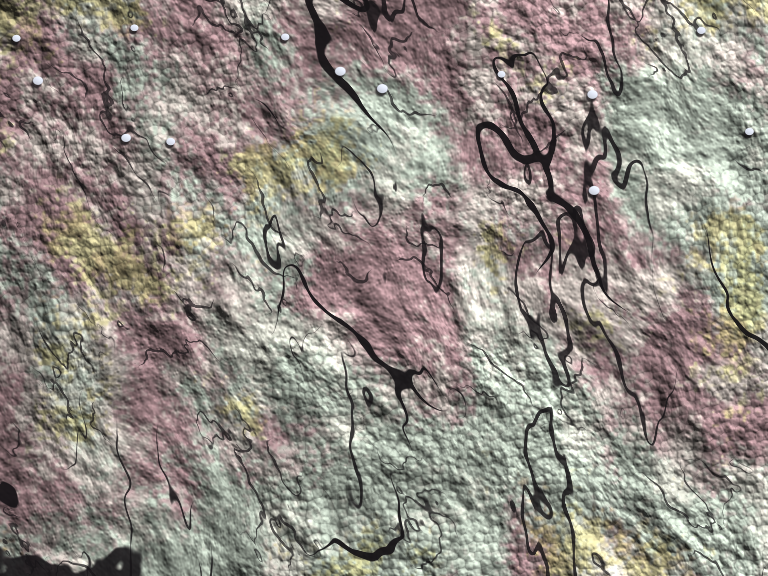
This texture is drawn by a Shadertoy shader. Its source:

```glsl
// Weathered rock face: plum and grey-green stone with lichen, cracks and small shells.
// Layered noise gives muted colours and a rough, pebbly height field lit from the
// upper right; thin cracks follow noise contours stretched along a diagonal grain.

#define PLUM    vec3(0.52, 0.425, 0.435)
#define GREEN   vec3(0.59, 0.625, 0.58)
#define CRUST   vec3(0.72, 0.71, 0.67)
#define LICHEN  vec3(0.64, 0.62, 0.40)
#define SHADOW  vec3(0.09, 0.08, 0.09)
#define SHELL   vec3(0.88, 0.90, 0.95)
#define GRAIN   vec2(0.57, -0.82)
#define LIGHT   vec2(0.50, 0.86)
#define RELIEF  0.085
#define PEBBLES 68.0
#define CRACK   0.0058

float hash(vec2 p) {
    return fract(sin(dot(p, vec2(127.1, 311.7))) * 43758.5453);
}

float noise(vec2 p) {
    vec2 i = floor(p), f = fract(p);
    f = f * f * (3.0 - 2.0 * f);
    return mix(mix(hash(i), hash(i + vec2(1, 0)), f.x),
               mix(hash(i + vec2(0, 1)), hash(i + vec2(1, 1)), f.x), f.y);
}

float fbm(vec2 p, int octaves) {
    float sum = 0.0, amp = 0.5;
    for (int i = 0; i < octaves; i++) {
        sum += amp * noise(p);
        p = mat2(1.6, 1.2, -1.2, 1.6) * p + 17.3;
        amp *= 0.5;
    }
    return sum;
}

// Distance to the nearest scattered point, in cells
float pebbleDistance(vec2 p) {
    vec2 cell = floor(p);
    float nearest = 2.0;
    for (int y = -1; y <= 1; y++)
    for (int x = -1; x <= 1; x++) {
        vec2 c = cell + vec2(x, y);
        vec2 site = c + 0.1 + 0.8 * vec2(hash(c), hash(c + 41.7));
        nearest = min(nearest, length(p - site));
    }
    return nearest;
}

float segmentDistance(vec2 p, vec2 a, vec2 b) {
    vec2 d = b - a;
    return length(p - a - d * clamp(dot(p - a, d) / dot(d, d), 0.0, 1.0));
}

// Bent coordinates: x runs along the grain, y across it
vec2 grainSpace(vec2 p) {
    p += 0.09 * vec2(fbm(p * 4.0, 3), fbm(p * 4.0 + 31.0, 3));
    return vec2(dot(p, GRAIN), dot(p, vec2(-GRAIN.y, GRAIN.x)));
}

float roughness(vec2 p) {
    return smoothstep(0.34, 0.52, fbm(p * 3.5 + 8.0, 3));
}

float height(vec2 p) {
    vec2 g = grainSpace(p);
    float h = 0.40 * fbm(g * vec2(13.0, 18.0), 5) + 0.30 * fbm(g * vec2(4.0, 7.0) + 5.0, 2);
    return h - 0.034 * roughness(p) * pebbleDistance(p * PEBBLES);
}

// Tapering breaks along noise contours; width is in canvas units
float cracks(vec2 g, vec2 scale, float width) {
    vec2 e = vec2(0.002, 0.0);
    float n = fbm(g * scale, 4);
    vec2 slope = vec2(fbm((g + e.xy) * scale, 4), fbm((g + e.yx) * scale, 4)) - n;
    float d = abs(n - 0.47) / max(length(slope) / e.x, 0.25 * scale.y);
    float w = width * smoothstep(0.42, 0.85, noise(g * scale * 0.9 + 63.0));
    w *= 0.5 + noise(g * 45.0);
    return smoothstep(0.0, 0.0012, w) * (1.0 - smoothstep(w - 0.001, w + 0.001, d));
}

void mainImage(out vec4 fragColor, in vec2 fragCoord) {
    vec2 p = fragCoord / iResolution.y;
    vec2 g = grainSpace(p);
    float speckle = noise(p * 130.0) - 0.5;

    // Stone colours: plum on the left and in a diagonal wedge
    float wedge = 1.0 - smoothstep(0.02, 0.17, segmentDistance(p, vec2(0.72, 0.95), vec2(1.08, 0.30)));
    float plum = fbm(g * vec2(3.6, 5.5) + 3.0, 6) + 0.14 * wedge + 0.13 * (0.66 - p.x) + 0.14 * speckle;
    vec3 color = mix(GREEN, PLUM, smoothstep(0.38, 0.56, plum));
    float crust = fbm(p * 12.0 + 50.0, 5) + 0.25 * speckle;
    color = mix(color, CRUST, 0.7 * smoothstep(0.44, 0.68, crust));
    float lichen = fbm(p * 7.0 + 90.0, 5) + 0.2 * speckle;
    color = mix(color, LICHEN, 0.6 * smoothstep(0.58, 0.74, lichen));

    // Broad tone and lit relief, with dark gaps between pebbles
    color *= mix(0.91, 1.08, smoothstep(0.1, 1.2, p.x + 0.3 * p.y));
    color *= 0.82 + 0.38 * fbm(g * vec2(4.0, 7.0) + 77.0, 4);
    float reach = 0.003;
    float slope = (height(p) - height(p + LIGHT * reach)) / reach;
    color *= clamp(1.03 + RELIEF * slope, 0.25, 1.5);
    color *= 1.0 - 0.3 * roughness(p) * smoothstep(0.45, 0.85, pebbleDistance(p * PEBBLES));
    color *= 1.0 + 0.22 * (noise(p * 220.0 + 9.0) - 0.5);

    // Open cracks, steeper side cracks, hairlines and the hollow at lower left
    vec2 steep = mat2(0.90, 0.44, -0.44, 0.90) * g;
    color = mix(color, SHADOW, 0.95 * cracks(g, vec2(2.2, 5.5), CRACK));
    color = mix(color, SHADOW, 0.85 * cracks(steep + 2.0, vec2(3.0, 9.0), 0.55 * CRACK));
    color = mix(color, SHADOW, 0.70 * cracks(g + 4.0, vec2(9.0, 19.0), 0.38 * CRACK));
    float hollow = 0.10 - 0.28 * p.x - p.y + 0.3 * (fbm(p * 9.0, 4) - 0.5);
    color = mix(color, SHADOW, 0.9 * smoothstep(0.0, 0.015, hollow));

    // Scattered pale shells, each with a small shadow
    vec2 cell = floor(p / 0.09);
    vec2 local = p - 0.09 * (cell + 0.25 + 0.5 * vec2(hash(cell + 7.0), hash(cell + 19.0)));
    float present = step(0.86, hash(cell + 2.0)) * step(0.58, p.y);
    float size = 0.007 + 0.003 * hash(cell + 29.0);
    float shade = 1.0 - smoothstep(0.7, 1.2, length(local + 0.005 * LIGHT) / size);
    color = mix(color, SHADOW, 0.8 * present * shade);
    float body = 1.0 - smoothstep(0.8, 1.1, length(local * vec2(1.0, 1.2)) / size);
    color = mix(color, SHELL * (1.0 + 15.0 * dot(local, LIGHT)), present * body);

    fragColor = vec4(clamp(color, 0.0, 1.0), 1.0);
}
```
